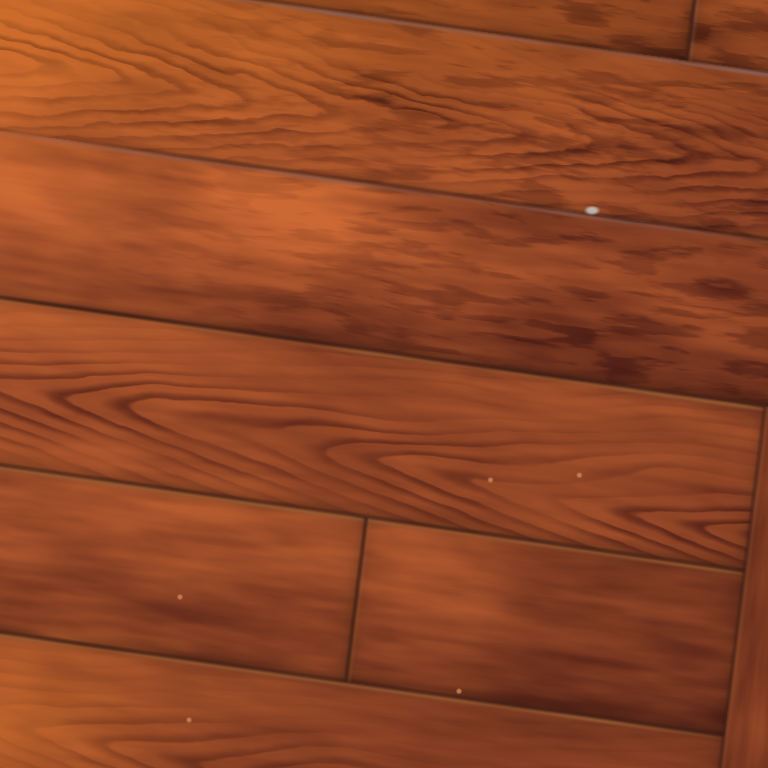
This texture is drawn by a Shadertoy shader. Its source:

```glsl
// Draws a slanted hardwood floor of stained planks with arched grain, worn seams and small specks.

const float PLANK = 0.218;        // plank height
const float SLOPE = 0.142;        // fall of the seams to the right
const float LEAN = 0.125;         // lean of the butt joints
const float BORDER = 1.063;       // start of the crosswise border plank
const vec3 DARK_STAIN = vec3(0.37, 0.155, 0.10);
const vec3 LIGHT_STAIN = vec3(0.76, 0.385, 0.195);
const vec3 GROOVE = vec3(0.25, 0.125, 0.085);
const vec3 TAN_EDGE = vec3(0.58, 0.36, 0.20);
const vec3 LILAC_EDGE = vec3(0.54, 0.38, 0.36);
const vec3 CHIP = vec3(0.76, 0.78, 0.76);

float hash(vec2 p) {
    return fract(sin(dot(p, vec2(127.1, 311.7))) * 43758.5453);
}

float noise(vec2 p) {
    vec2 i = floor(p), f = fract(p);
    f = f * f * (3.0 - 2.0 * f);
    return mix(mix(hash(i), hash(i + vec2(1, 0)), f.x),
               mix(hash(i + vec2(0, 1)), hash(i + vec2(1, 1)), f.x), f.y);
}

float fbm(vec2 p) {
    float sum = 0.0, amp = 0.5;
    for (int i = 0; i < 4; i++) {
        sum += amp * noise(p);
        p = p * 2.03 + 17.3;
        amp *= 0.5;
    }
    return sum;
}

// Dark ring lines: nested arches along the plank, p.y runs from -0.5 to 0.5
float arches(vec2 p, float direction, float rough, float seed) {
    float wobble = noise(vec2(p.x * 6.0, p.y * 4.0) + seed) - 0.5;
    float ripple = fbm(vec2(p.x * 22.0, p.y * 9.0) + seed) - 0.47;
    float axis = p.y - 0.08 - 0.25 * max(direction, 0.0) * (p.x - 0.3) + 0.06 * wobble;
    float bow = sqrt(axis * axis + 0.0016);
    float field = direction * p.x - 1.3 * bow + 0.10 * wobble + rough * ripple;
    float ring = fract(field * 9.5);
    float line = smoothstep(0.35, 0.85, ring) * (1.0 - smoothstep(0.85, 1.0, ring));
    float patchy = smoothstep(0.1, 0.75, noise(vec2(p.x * 7.0, p.y * 5.0) + seed * 3.1));
    float outer = mix(0.2, 0.45, smoothstep(-0.1, 0.1, axis));
    return line * (0.3 + 0.9 * patchy) * mix(1.0, outer, smoothstep(0.1, 0.35, abs(axis)));
}

// Short dark pores drawn out along the plank
float pores(vec2 p, float seed) {
    float bend = 0.08 * noise(p * vec2(8.0, 3.0) + seed);
    float dash = fbm(vec2(p.x * 17.0, (p.y + bend) * 20.0) + seed);
    return smoothstep(0.44, 0.66, dash);
}

// Fine fibres and broad stain clouds, both stretched along the plank
float fibres(vec2 p, float seed) {
    float fine = noise(vec2(p.x * 18.0, p.y * 24.0) + seed) - 0.5;
    float streak = fbm(vec2(p.x * 7.0, p.y * 11.0) + seed * 1.7) - 0.47;
    float cloud = fbm(vec2(p.x * 5.0, p.y * 1.8) + seed * 2.3) - 0.47;
    return 0.17 * fine + 0.52 * streak + 0.85 * cloud;
}

// Soft groove with a lit edge on its positive side; wear sets how strong each is
vec3 addSeam(vec3 colour, float d, vec3 edge, float wear, float depth, float aa) {
    colour *= 1.0 - 0.22 * depth * exp(-abs(d + 0.003) / 0.009);
    float lit = 1.0 - smoothstep(0.0, 0.0042 + aa, abs(d - 0.0032));
    colour = mix(colour, edge, lit * wear);
    float cut = 1.0 - smoothstep(0.0, 0.0036 + aa, abs(d + 0.0008));
    return mix(colour, GROOVE, depth * (1.0 - 0.5 * wear) * cut);
}

vec3 addSpeck(vec3 colour, vec2 offset, float radius, vec3 tint, float aa) {
    float mask = 1.0 - smoothstep(radius * 0.4, radius + aa, length(offset));
    return mix(colour, tint, 0.85 * mask);
}

// Position along the plank of the butt joint in a row, far outside when there is none
float jointOf(float row) {
    return row < -1.5 ? 0.905 : (row == 2.0 ? 0.562 : 9.0);
}

void mainImage(out vec4 fragColor, in vec2 fragCoord) {
    vec2 uv = fragCoord / iResolution.xy;
    float aa = 1.0 / iResolution.y;
    float down = 1.0 - uv.y;

    // Plank coordinates
    float along = uv.x + LEAN * down;
    float across = (down - SLOPE * uv.x - 0.170) / PLANK;
    float row = floor(across);
    float joint = jointOf(row);
    bool inBorder = across > 1.0 && along > BORDER;
    vec2 p = vec2(along, across - row - 0.5);
    float id = row + 7.0 * step(joint, along);
    if (inBorder) {
        p = vec2(across * PLANK, (along - BORDER) / PLANK - 0.5);
        id = 20.0;
    }
    float seed = 31.0 * hash(vec2(id, 4.0));
    float arched = inBorder ? 0.0 : mod(row, 2.0);
    float upper = 1.0 - smoothstep(-0.2, 0.2, across - 1.0);

    // Stain tone: falling light, grain, pores, a soft sheen and a warm corner
    float tone = 0.99 - 0.42 * down - 0.32 * uv.x;
    tone += fibres(p, seed) * mix(1.0, 0.65, arched);
    float rough = row < 0.0 ? 0.10 : 0.035;
    float strength = row > 2.0 ? 0.22 : 0.40;
    tone -= strength * arched * arches(p, row < 0.0 ? -1.0 : 1.0, rough, seed);
    tone -= 0.30 * (1.0 - arched) * smoothstep(-0.15, 0.3, p.y);
    tone -= 0.28 * upper * smoothstep(-0.1, 0.7, uv.x) * pores(p, seed);
    vec2 sheen = (vec2(uv.x, across) - vec2(0.40, 0.28)) / vec2(0.15, 0.22);
    tone += 0.36 * exp(-dot(sheen, sheen));
    vec2 glow = (vec2(uv.x, down) - vec2(0.0, 0.94)) / vec2(0.20, 0.10);
    float corner = exp(-dot(glow, glow));
    tone += 0.40 * corner;
    vec3 colour = mix(DARK_STAIN, LIGHT_STAIN, clamp(tone, -0.15, 1.1));
    float warmth = (1.0 - smoothstep(0.0, 0.3, down)) * (1.0 - 0.6 * uv.x) + 0.6 * corner;
    colour += vec3(0.0, 0.014, -0.035) * warmth;

    // Seams between rows, butt joints and the border edge
    float seam = floor(across + 0.5);
    float wear = 0.15 + 0.75 * noise(vec2(along * 9.0, seam * 5.0));
    vec3 edge = mix(LILAC_EDGE, TAN_EDGE, step(0.5, seam));
    float depth = mix(0.65, 1.0, step(0.5, seam));
    depth *= mix(0.35, 1.0, smoothstep(0.0, 0.35, uv.x + step(0.5, seam)));
    if (!inBorder) {
        colour = addSeam(colour, (across - seam) * PLANK, edge, wear, depth, aa);
        colour = addSeam(colour, along - joint, edge, 0.25, 0.85, aa);
    }
    if (across > 1.0) colour = addSeam(colour, along - BORDER, TAN_EDGE, 0.25, 0.65, aa);

    // Chip on a seam and scattered dust
    colour = addSpeck(colour, (uv - vec2(0.771, 0.726)) * vec2(0.6, 1.0), 0.006, CHIP, aa);
    for (float i = 0.0; i < 5.0; i++) {
        vec2 spot = vec2(hash(vec2(i, 1.0)), 0.4 * hash(vec2(i, 2.0)));
        colour = addSpeck(colour, uv - spot, 0.0035, vec3(0.80, 0.52, 0.34), aa);
    }
    fragColor = vec4(colour, 1.0);
}
```
